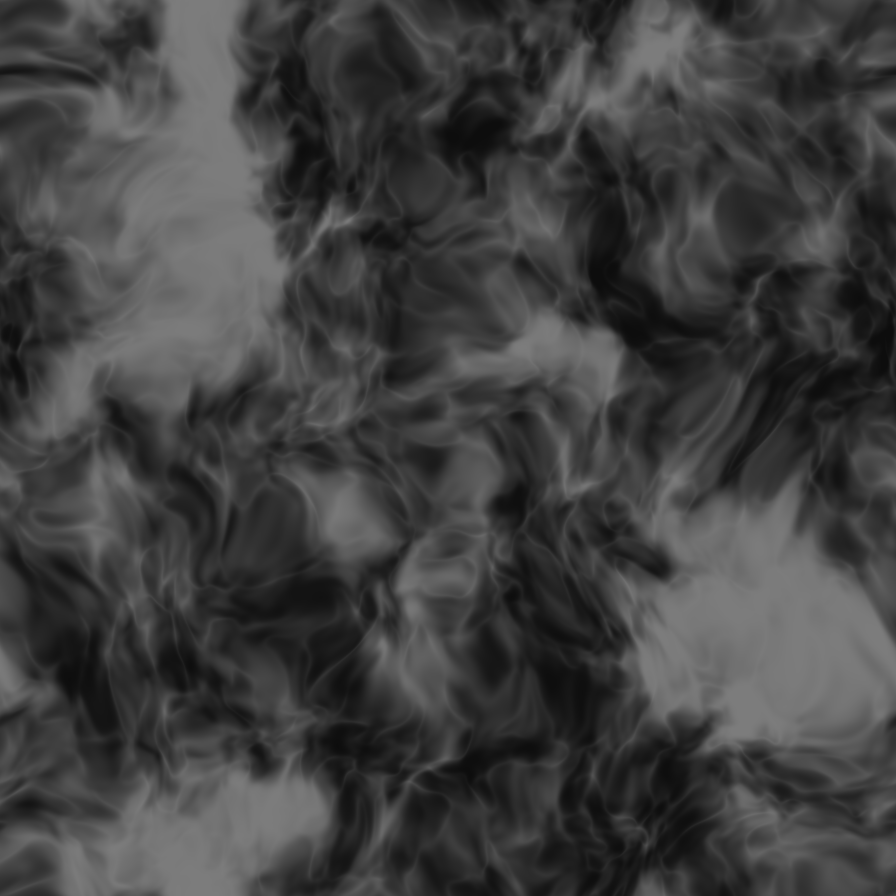
Give the GLSL for this texture, as a three.js fragment shader.

```glsl
// Smoky grey marble: pale clouds and dark hollows crossed by soft broken veins.
// Wrapping gradient noise is summed into fbm, its domain is gently warped twice,
// and the zero lines of further noise layers become the veins.
varying vec2 vUv;

const float BLACK = 0.05;
const float BASE = 0.185;
const float PALE = 0.485;

// Random angle for a lattice cell
float hashAngle(vec2 cell) {
  vec3 h = fract(cell.xyx * vec3(0.1031, 0.1030, 0.0973));
  h += dot(h, h.yzx + 33.33);
  return 6.2832 * fract((h.x + h.y) * h.z);
}

// Slope of one lattice corner, wrapped to the period
float corner(vec2 cell, vec2 offset, vec2 period, float seed) {
  float angle = hashAngle(mod(cell, period) + seed);
  return dot(vec2(cos(angle), sin(angle)), offset);
}

// Gradient noise with a whole number of cells per tile, about -0.7 to 0.7
float noise(vec2 uv, vec2 period, float seed) {
  vec2 p = uv * period;
  vec2 cell = floor(p);
  vec2 f = p - cell;
  vec2 w = f * f * f * (f * (f * 6.0 - 15.0) + 10.0);
  vec2 e = vec2(1.0, 0.0);
  float low = mix(corner(cell, f, period, seed),
                  corner(cell + e.xy, f - e.xy, period, seed), w.x);
  float high = mix(corner(cell + e.yx, f - e.yx, period, seed),
                   corner(cell + e.xx, f - e.xx, period, seed), w.x);
  return mix(low, high, w.y);
}

// Octaves of wrapping noise
float fbm(vec2 uv, vec2 period, int octaves, float seed) {
  float sum = 0.0;
  float gain = 1.0;
  for (int i = 0; i < 6; i++) {
    if (i >= octaves) break;
    sum += gain * noise(uv, period, seed);
    period *= 2.0;
    gain *= 0.5;
    seed += 17.0;
  }
  return sum;
}

// Displaces the domain to curl the layers
vec2 warp(vec2 uv, vec2 period, float amount, float seed) {
  return uv + amount * vec2(fbm(uv, period, 3, seed),
                            fbm(uv, period, 3, seed + 91.0));
}

// Bright line along the zero level of a field, with a rounded crest
float vein(float field, float sharpness) {
  return exp(-sharpness * (sqrt(field * field + 0.0025) - 0.05));
}

// Mask that breaks veins into separate stretches
float stretches(vec2 uv, vec2 period, float seed) {
  return smoothstep(-0.12, 0.28, noise(uv, period, seed));
}

// Rounded lower and upper limits
float softMin(float a, float b, float k) {
  float h = max(k - abs(a - b), 0.0) / k;
  return min(a, b) - 0.25 * h * h * k;
}

float softMax(float a, float b, float k) {
  return -softMin(-a, -b, k);
}

void main() {
  vec2 broad = warp(vUv, vec2(3.0), 0.085, 5.0);
  vec2 curled = warp(broad, vec2(10.0, 9.0), 0.022, 230.0);

  // Large masses and mid-sized blotches
  float cloud = smoothstep(0.02, 0.42, fbm(curled, vec2(3.0), 5, 41.0));
  float hollow = fbm(curled, vec2(4.0), 4, 310.0);
  float mottle = fbm(curled, vec2(11.0, 9.0), 3, 457.0);
  float grain = fbm(curled, vec2(34.0, 28.0), 2, 805.0);

  // Long veins, shorter branches and a fine net of wisps
  float longVein = stretches(broad, vec2(5.0), 522.0)
                 * vein(fbm(curled, vec2(5.0, 4.0), 2, 603.0), 17.0);
  float branch = stretches(broad, vec2(9.0), 560.0)
               * vein(fbm(curled, vec2(10.0, 8.0), 2, 655.0), 13.0);
  float wisps = vein(fbm(curled, vec2(20.0, 16.0), 2, 711.0), 9.0) - 0.42;

  // Detail is calmer inside the pale clouds
  float calm = 1.0 - 0.45 * cloud;
  float tone = BASE + 0.31 * cloud + 0.19 * hollow;
  tone += calm * (0.17 * mottle + 0.12 * grain + 0.07 * wisps);
  tone += calm * (0.17 * longVein + 0.12 * branch) - 0.02;

  tone = softMin(softMax(tone, BLACK, 0.08), PALE, 0.09);
  gl_FragColor = vec4(vec3(tone), 1.0);
}
```
